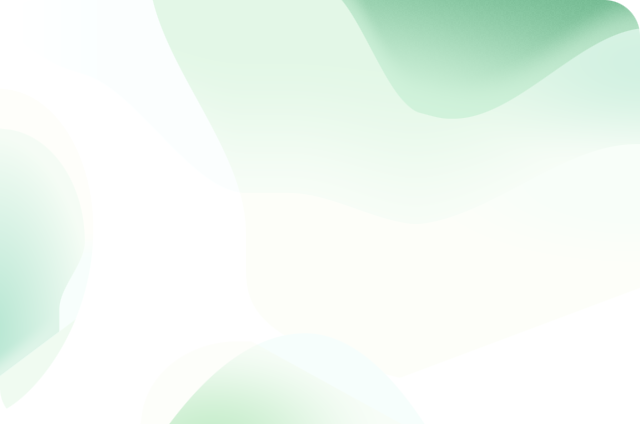
Reproduce this background procedurally as a Shadertoy shader.

```glsl
// Soft white card with overlapping pale green, mint and cream waves.

// Antialiased coverage of the region where d is positive
float cover(float d) {
    return clamp(d / max(fwidth(d), 1e-5) + 0.5, 0.0, 1.0);
}

// Half-ellipse profile: 1 at the centre, 0 at the given radius
float dome(float t, float power) {
    return pow(max(1.0 - t * t, 0.0), power);
}

float grain(vec2 p) {
    return fract(sin(dot(p, vec2(12.9898, 78.233))) * 43758.5453) - 0.5;
}

// Lower edge of the long wave crossing the canvas
float waveEdge(float x) {
    return 0.955 - 0.125 * smoothstep(-0.08, 0.2, x) - 0.285 * smoothstep(0.165, 0.58, x)
         - 0.075 * smoothstep(0.68, 1.0, x) + 0.19 * smoothstep(0.96, 1.5, x);
}

// Lower edge of the deep green lobe
float lobeEdge(float x) {
    return 1.03 - 0.29 * smoothstep(0.76, 0.99, x) - 0.02 * smoothstep(0.95, 1.06, x)
         + 0.214 * smoothstep(1.07, 1.53, x);
}

// Left side of the cream sheet
float sheetSide(float y) {
    return 0.58 - 0.23 * smoothstep(0.45, 1.08, y) + 0.32 * pow(max(0.38 - y, 0.0) / 0.26, 3.0);
}

vec3 upperWaves(vec3 color, vec2 p) {
    float edge = waveEdge(p.x);
    float wave = cover(p.y - edge);
    float sheet = cover(p.x - sheetSide(p.y)) * cover(p.y - 0.1 - 0.375 * (p.x - 0.92));

    // Cream sheet with a faint green tint on the right
    float tint = 1.0 - smoothstep(0.15, 0.45, length((p - vec2(1.5, 0.58)) * vec2(0.8, 2.0)));
    vec3 cream = mix(vec3(0.992, 0.997, 0.978), vec3(0.972, 0.998, 0.975), tint);
    color = mix(color, cream, sheet);

    // Wave: icy on its own, green where it overlaps the sheet
    vec3 ice = mix(vec3(1.0), vec3(0.984, 0.998, 0.998), smoothstep(0.0, 0.25, p.x));
    float height = (p.y - edge) / (1.0 - edge);
    vec3 green = mix(vec3(0.972, 0.993, 0.97), vec3(0.89, 0.97, 0.905), smoothstep(-0.1, 0.75, height));
    float mint = 1.0 - smoothstep(0.0, 0.4, length((p - vec2(1.52, 0.85)) * vec2(0.8, 1.5)));
    green = mix(green, vec3(0.825, 0.945, 0.885), mint);
    color = mix(color, mix(ice, green, sheet), wave);

    // Deep green lobe, darkest towards the upper right
    float depth = p.y - lobeEdge(p.x);
    float shade = smoothstep(0.7, 1.15, p.y + 0.25 * (p.x - 1.06));
    shade *= mix(0.4, 1.0, smoothstep(0.0, 0.1, depth));
    vec3 deep = mix(vec3(0.82, 0.95, 0.86), vec3(0.45, 0.73, 0.57), shade);
    deep += 0.02 * shade * grain(floor(p * 340.0));
    return mix(color, deep, cover(depth));
}

vec3 leftBlob(vec3 color, vec2 p) {
    float above = step(0.46, p.y);
    float outer = 0.22 * dome((p.y - 0.46) / mix(0.43, 0.33, above), mix(0.75, 0.5, above));
    float inner = p.y > 0.43 ? 0.2 * dome((p.y - 0.43) / 0.266, 0.5)
                             : 0.14 + 0.06 * smoothstep(0.27, 0.43, p.y);
    float fold = p.y - 0.113 - 0.75 * p.x;

    // Outer rim turns from cream to ice to pale green going down
    vec3 rim = mix(vec3(0.968, 0.998, 0.988), vec3(0.996, 0.996, 0.98), smoothstep(0.38, 0.46, p.y));
    rim = mix(vec3(0.94, 0.985, 0.945), rim, cover(fold));
    color = mix(color, rim, cover(outer - p.x));

    // Mint core
    float fade = length((p - vec2(-0.02, 0.22)) * vec2(1.9, 1.0)) / 0.46;
    fade = mix(max(fade, 0.65), fade, smoothstep(0.0, 0.06, fold));
    vec3 core = mix(vec3(0.71, 0.9, 0.82), vec3(0.96, 0.99, 0.96), clamp(fade, 0.0, 1.0));
    return mix(color, core, cover(inner - p.x) * cover(fold));
}

vec3 lowerHills(vec3 color, vec2 p) {
    float dx = p.x - 0.72;
    float hill = cover(0.214 - (dx < 0.0 ? 2.08 : 2.7) * dx * dx - p.y);
    float leftArc = 0.195 * dome((min(p.x, 0.56) - 0.56) / 0.227, 0.5);
    float slope = 0.192 - 0.55 * (p.x - 0.598);
    float back = cover(min(leftArc, slope) - p.y);

    // Cream and ice hills with a green glow where they overlap
    float glow = 1.0 - smoothstep(0.0, 0.25, length((p - vec2(0.5, -0.04)) * vec2(0.6, 1.0)));
    vec3 green = mix(vec3(0.968, 0.992, 0.968), vec3(0.78, 0.93, 0.8), glow);
    color = mix(color, vec3(0.994, 0.995, 0.982), back);
    return mix(color, mix(vec3(0.966, 0.996, 0.988), green, back), hill);
}

void mainImage(out vec4 fragColor, in vec2 fragCoord) {
    vec2 p = fragCoord / iResolution.y;
    vec2 halfSize = 0.5 * vec2(iResolution.x / iResolution.y, 1.0);

    vec3 color = upperWaves(vec3(1.0), p);
    color = leftBlob(color, p);
    color = lowerHills(color, p);

    // White rounded corners
    vec2 corner = max(abs(p - halfSize) - halfSize + 0.085, 0.0);
    color = mix(vec3(1.0), color, cover(0.085 - length(corner)));
    fragColor = vec4(color, 1.0);
}
```
